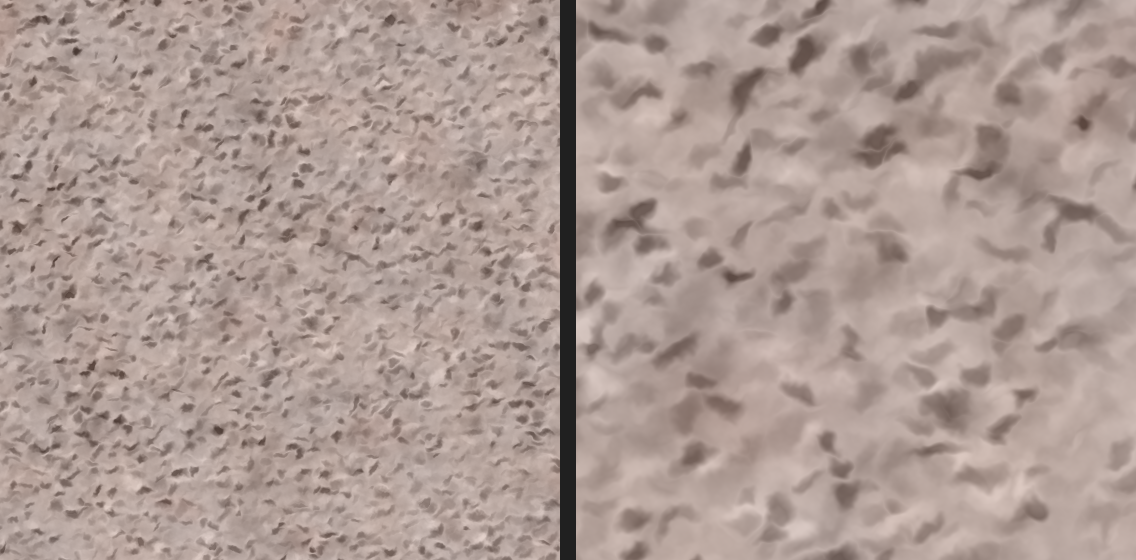
Left, the full canvas; right, a detail of the centre.
A WebGL 1 fragment shader for this texture:

```glsl
precision highp float;
// Speckled pinkish-grey stone: soft mottling under small dark slanted grains.
// Grains are ragged ellipses scattered in jittered cells, several layers deep;
// layered sines bend their outlines and vary tone, density and tint.

uniform vec2 u_resolution;

vec2 hash2(vec2 p) {
  vec3 q = fract(p.xyx * vec3(0.1031, 0.1030, 0.0973));
  q += dot(q, q.yzx + 33.33);
  return fract((q.xx + q.yz) * q.zy);
}

// Turns a point clockwise, into the frame of a grain slanted by the angle.
mat2 rotation(float angle) {
  float c = cos(angle), s = sin(angle);
  return mat2(c, -s, s, c);
}

// Layered sines, each octave turned and bent by the other axis.
float ripple(vec2 p) {
  float sum = 0.0, amplitude = 0.5;
  for (int i = 0; i < 5; i++) {
    p = rotation(0.9) * p * 1.6 + 1.7;
    sum += amplitude * sin(p.x + 1.4 * sin(p.y * 0.8 + 0.6 * sin(p.x * 0.5)));
    amplitude *= 0.6;
  }
  return sum;
}

// One grain per cell, slanting up to the right, with random size and strength.
float grains(vec2 p, float seed) {
  vec2 cell = floor(p);
  float cover = 0.0;
  for (int y = -1; y <= 1; y++) {
    for (int x = -1; x <= 1; x++) {
      vec2 id = cell + vec2(float(x), float(y));
      vec2 place = hash2(id + seed);
      vec2 size = hash2(id + seed + 71.3);
      vec2 nature = hash2(id + seed + 137.9);
      float angle = 0.4 + 1.5 * (nature.x - 0.5);
      vec2 radii = mix(vec2(0.24, 0.14), vec2(0.54, 0.29), size);
      float dist = length(rotation(angle) * (p - id - place) / radii);
      float strength = mix(0.12, 1.0, nature.y * nature.y);
      cover = max(cover, strength * (1.0 - smoothstep(0.35, 1.45, dist)));
    }
  }
  return cover;
}

float darkGrains(vec2 p) {
  return min(grains(p * 41.0, 11.0) + 0.9 * grains(p * 32.0, 53.0), 1.1);
}

void main() {
  vec2 uv = gl_FragCoord.xy / u_resolution.y;
  vec2 warped = uv + 0.0048 * vec2(ripple(uv * 80.0), ripple(uv.yx * 80.0 + 5.0));

  // Mottled ground with pale flakes and grey smudges
  float tone = 0.728 + 0.026 * ripple(uv * 8.0 + 2.0) + 0.024 * ripple(uv * 32.0);
  tone += 0.016 * ripple(uv * 140.0);
  tone += 0.10 * grains(warped * 25.0, 91.0) + 0.055 * grains(warped * 46.0, 23.0);
  tone -= 0.11 * grains(warped * 20.0, 37.0) + 0.08 * grains(warped * 11.0, 149.0);

  // Dark grains, clustered and denser to the left, each with a faint pale rim
  float density = 1.0 + 0.3 * ripple(uv * 9.0) - 0.3 * (uv.x - 0.5);
  float dark = darkGrains(warped);
  float rim = max(darkGrains(warped + vec2(0.005, -0.009)) - dark, 0.0);
  tone += 0.05 * rim - 0.265 * density * dark;

  // Warm brown-pink stains and slight cool drifts
  float stain = grains(warped * 6.0, 67.0);
  float drift = ripple(uv * 14.0 + 8.0);
  vec3 colour = vec3(tone) - vec3(0.0, 0.068, 0.094);
  colour += stain * vec3(-0.008, -0.028, -0.032) + drift * vec3(-0.006, 0.002, 0.008);

  gl_FragColor = vec4(clamp(colour, 0.0, 1.0), 1.0);
}
```
